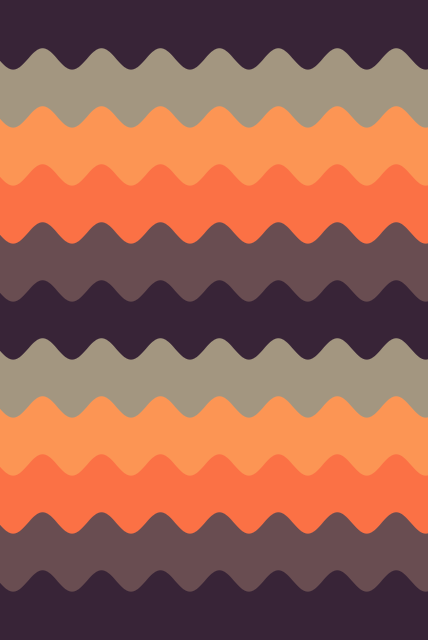
Reproduce this pattern procedurally as a WebGL 1 fragment shader.

```glsl
precision highp float;

uniform vec2 u_resolution;

const float TAU = 6.2831853;

// Five colours cycling downwards
vec3 bandColor(float index) {
  float i = mod(index + 0.5, 5.0);
  if (i < 1.0) return vec3(0.640, 0.590, 0.503); // sage
  if (i < 2.0) return vec3(0.990, 0.584, 0.330); // apricot
  if (i < 3.0) return vec3(0.985, 0.443, 0.272); // coral
  if (i < 4.0) return vec3(0.412, 0.302, 0.318); // mauve
  return vec3(0.220, 0.143, 0.216);              // plum
}

void main() {
  vec2 uv = gl_FragCoord.xy / u_resolution;

  // Wave phase across, band coordinate down
  float phase = TAU * (uv.x * 7.262 - 0.723);
  float band = (1.0 - uv.y) * 11.034 - 1.016 + 0.184 * cos(phase);

  // Plum fills the top and bottom margins
  band = clamp(band, -0.4, 9.4);

  // Size of one pixel in band units, from the analytic slope
  vec2 slope = vec2(0.184 * TAU * 7.262 * sin(phase), 11.034) / u_resolution;
  float pixel = length(slope);

  // Blend the two bands that meet at the nearest wavy edge
  float edge = floor(band + 0.5);
  float below = clamp((band - edge) / pixel + 0.5, 0.0, 1.0);
  vec3 color = mix(bandColor(edge - 1.0), bandColor(edge), below);

  gl_FragColor = vec4(color, 1.0);
}
```
